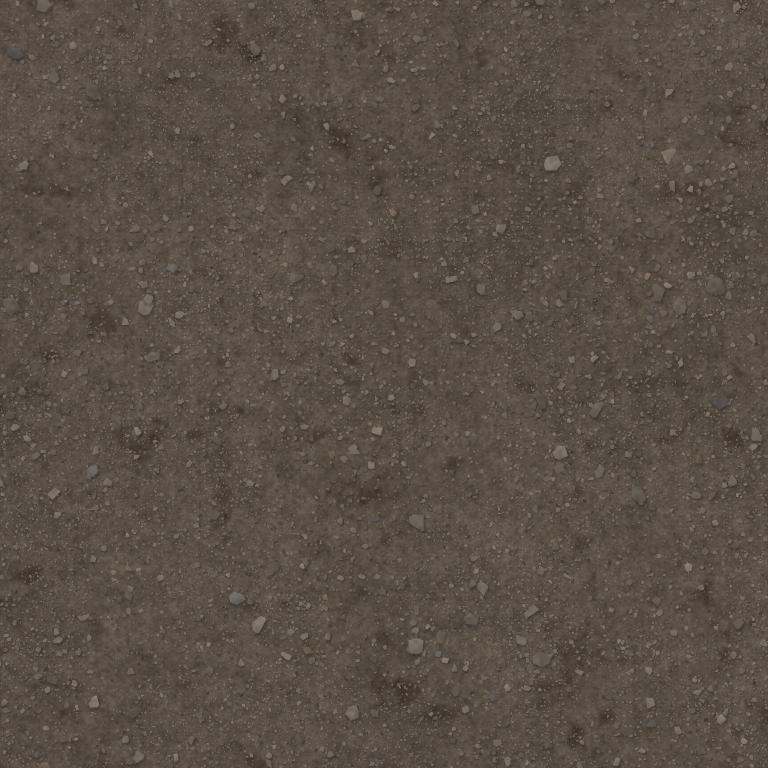
Write a WebGL 2 fragment shader that draws this texture.

```glsl
#version 300 es
precision highp float;

uniform vec2 u_resolution;
out vec4 fragColor;

const float TAU = 6.2831853;

float hash(vec2 p) {
    return fract(sin(dot(p, vec2(127.1, 311.7))) * 43758.5453);
}

float valueNoise(vec2 p) {
    vec2 cell = floor(p);
    vec2 f = fract(p);
    f = f * f * (3.0 - 2.0 * f);
    float low = mix(hash(cell), hash(cell + vec2(1.0, 0.0)), f.x);
    float high = mix(hash(cell + vec2(0.0, 1.0)), hash(cell + 1.0), f.x);
    return mix(low, high, f.y);
}

float fbm(vec2 p) {
    float sum = 0.0;
    float amplitude = 0.5;
    for (int i = 0; i < 5; i++) {
        sum += amplitude * valueNoise(p);
        p = mat2(1.6, 1.2, -1.2, 1.6) * p + 17.3;
        amplitude *= 0.5;
    }
    return sum;
}

// Signed distance to an angular, randomly turned and stretched chip
float chipDistance(vec2 p, float radius, vec2 seed) {
    float turn = hash(seed + 3.7) * TAU;
    float c = cos(turn);
    float s = sin(turn);
    p = mat2(c, s, -s, c) * p;
    p.y *= 1.0 + 0.8 * hash(seed + 8.1);
    float d = length(p) - radius * 1.1;
    for (int i = 0; i < 5; i++) {
        float k = float(i);
        float angle = (k + 0.8 * hash(seed + k * 1.9)) * TAU / 5.0;
        float reach = radius * (0.6 + 0.45 * hash(seed + k * 2.3 + 5.0));
        d = max(d, dot(p, vec2(cos(angle), sin(angle))) - reach);
    }
    return d;
}

// Scatter one size class of stones over the ground
vec3 addStones(vec3 ground, vec2 uv, float count, float density, float brightness, float shade) {
    vec2 p = uv * count;
    vec2 home = floor(p);
    float blur = 0.55 * count / u_resolution.y + 0.01;
    float cluster = mix(0.45, 1.55, smoothstep(0.3, 0.7, valueNoise(uv * 13.0 + count)));
    for (int y = -1; y <= 1; y++) {
        for (int x = -1; x <= 1; x++) {
            vec2 cell = home + vec2(x, y);
            vec2 seed = cell + count * 0.37;
            if (hash(seed) > density * cluster) continue;
            vec2 center = cell + 0.1 + 0.8 * vec2(hash(seed + 11.3), hash(seed + 23.9));
            float size = hash(seed + 31.1);
            float radius = mix(0.23, 0.48, size * size);
            vec2 offset = p - center;
            float d = chipDistance(offset, radius, seed);

            // Narrow contact shadow toward the lower right
            float shadow = chipDistance(offset - vec2(0.06, -0.09), radius, seed);
            ground *= 1.0 - shade * (1.0 - smoothstep(-0.05, 0.12 + blur, shadow));

            // Mostly grey brown stones, a few tan or slate ones
            float tone = brightness * mix(0.80, 1.16, hash(seed + 41.7));
            float hue = hash(seed + 53.2);
            vec3 tint = mix(vec3(1.0, 0.91, 0.80), vec3(1.0, 0.94, 0.86), hue);
            tint = mix(tint, vec3(1.06, 0.91, 0.75), step(0.95, hue));
            tint = mix(tint, vec3(0.88, 0.86, 0.83), step(hue, 0.03));
            float light = 1.0 + 0.05 * dot(offset / radius, vec2(-0.5, 0.8));
            float mottle = 0.90 + 0.20 * valueNoise(uv * 170.0);
            float cover = 1.0 - smoothstep(-blur, blur, d);
            ground = mix(ground, tint * tone * light * mottle, cover * 0.88);
        }
    }
    return ground;
}

// Packed earth with faint drift, small dark spots and strong fine grit
vec3 earth(vec2 uv) {
    float drift = fbm(uv * 6.0) - 0.48;
    float clumps = fbm(uv * 48.0 + 9.0) - 0.48;
    float grit = valueNoise(uv * 150.0 + 23.0) + valueNoise(uv * 270.0)
               + valueNoise(uv * 430.0 + 40.0) - 1.5;
    vec3 color = vec3(0.345, 0.308, 0.268) * (1.0 + 0.18 * drift + 0.28 * clumps);
    float damp = smoothstep(0.60, 0.80, fbm(uv * vec2(24.0, 28.0) + 61.0));
    color *= mix(vec3(1.0), vec3(0.78, 0.75, 0.72), damp);
    return color * (1.0 + 0.15 * grit);
}

void main() {
    vec2 uv = gl_FragCoord.xy / u_resolution.y;
    vec3 color = earth(uv);

    // Dark crumbs, then pale stones from grit up to pebbles
    color = addStones(color, uv, 125.0, 0.16, 0.305, 0.03);
    color = addStones(color, uv, 215.0, 0.42, 0.430, 0.07);
    color = addStones(color, uv, 130.0, 0.32, 0.435, 0.12);
    color = addStones(color, uv, 75.0, 0.19, 0.440, 0.16);
    color = addStones(color, uv, 38.0, 0.09, 0.450, 0.18);

    fragColor = vec4(clamp(color, 0.0, 1.0), 1.0);
}
```
